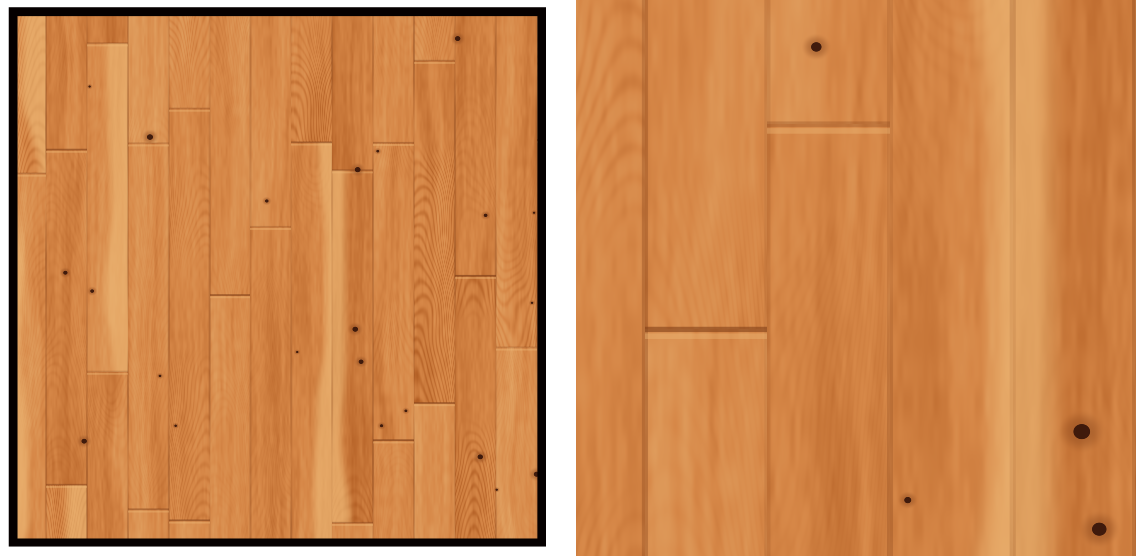
Left: the whole. Right: its middle third, enlarged.
A Shadertoy shader for this texture:

```glsl
#define PLANKS_ACROSS 12.72
#define FIRST_PLANK_CUT 0.30
#define PLANK_MIN 7.0
#define PLANK_MAX 11.5
#define SEAM_WIDTH 0.025
#define JOINT_WIDTH 0.022
#define PLANK_CONTRAST 0.55
#define FIGURE_DEPTH 0.55
#define KNOT_COUNT 22

const vec3 DARK_WOOD  = vec3(0.77, 0.45, 0.21);
const vec3 MID_WOOD   = vec3(0.84, 0.53, 0.28);
const vec3 LIGHT_WOOD = vec3(0.87, 0.60, 0.35);
const vec3 SAPWOOD    = vec3(0.93, 0.72, 0.46);
const vec3 SEAM_BROWN = vec3(0.52, 0.26, 0.10);
const vec3 KNOT_BROWN = vec3(0.20, 0.07, 0.03);
const vec3 FRAME      = vec3(0.02, 0.0, 0.0);

// Frame rectangles in canvas units
const vec2 OUTER_LO = vec2(0.0156, 0.0170), OUTER_HI = vec2(0.9750, 0.9870);
const vec2 INNER_LO = vec2(0.0313, 0.0315), INNER_HI = vec2(0.9596, 0.9710);

float hash(vec2 cell) {
    vec3 p = fract(cell.xyx * 0.1031);
    p += dot(p, p.yzx + 33.33);
    return fract((p.x + p.y) * p.z);
}

float noise(vec2 p) {
    vec2 c = floor(p), f = fract(p);
    f = f * f * (3.0 - 2.0 * f);
    return mix(mix(hash(c), hash(c + vec2(1, 0)), f.x),
               mix(hash(c + vec2(0, 1)), hash(c + vec2(1, 1)), f.x), f.y);
}

float boxMask(vec2 p, vec2 lo, vec2 hi, vec2 pixel) {
    vec2 inside = clamp(min(p - lo, hi - p) / pixel + 0.5, 0.0, 1.0);
    return inside.x * inside.y;
}

float lineMask(float dist, float halfWidth, float pixel) {
    return 1.0 - smoothstep(halfWidth - pixel * 0.5, halfWidth + pixel * 0.5, dist);
}

// Growth rings: arches when centred, slanted bands when the centre is off the plank
float ringFigure(vec2 q, vec2 id) {
    float dx = q.x - (hash(id + 11.0) - 0.5) * 1.5;
    float dir = hash(id + 17.0) < 0.5 ? -1.0 : 1.0;
    float wobble = noise(vec2(q.x * 2.0, q.y * 0.8) + id * 7.0);
    float rings = (q.y * dir + 5.0 * dx * dx) * 3.0 + 3.5 * wobble;
    float line = pow(0.5 + 0.5 * sin(6.2832 * rings), 2.0);
    float patchy = smoothstep(0.35, 0.75, noise(vec2(q.y * 0.4, id.x * 5.3 + id.y)));
    return (line - 0.3) * patchy * mix(0.15, 1.0, hash(id + 23.0));
}

// Brightness of the wood: 0 dark, 0.5 middle, 1 light
float woodTone(vec2 q, vec2 id) {
    vec2 s = id * vec2(37.0, 19.0);
    float bend = 0.5 * noise(vec2(q.x, q.y * 0.5) + s);
    float broad  = noise(vec2((q.x + bend) * 3.0, q.y * 0.16) + s) - 0.5;
    float streak = noise(vec2((q.x + bend * 0.3) * 13.0, q.y * 0.45) + s) - 0.5;
    float pores  = noise(vec2(q.x * 24.0, q.y * 4.0) + s) - 0.5;
    float tone = 0.5 + (hash(id + 5.0) - 0.5) * PLANK_CONTRAST;
    tone += broad * 0.65 + streak * 0.4 + pores * 0.3;
    return clamp(tone - FIGURE_DEPTH * ringFigure(q, id), -0.5, 1.3);
}

vec3 woodColor(float tone) {
    return tone < 0.5 ? mix(DARK_WOOD, MID_WOOD, tone * 2.0)
                      : mix(MID_WOOD, LIGHT_WOOD, tone * 2.0 - 1.0);
}

vec3 plankFloor(vec2 g, float pixel) {
    // Each column has its own plank length and offset
    float column = floor(g.x);
    float len = mix(PLANK_MIN, PLANK_MAX, hash(vec2(column, 3.0)));
    float along = g.y / len + hash(vec2(column, 8.0)) + 1.0;
    vec2 id = vec2(column, floor(along));
    vec2 q = vec2(fract(g.x) - 0.5, fract(along) * len);
    vec3 col = woodColor(woodTone(q, id));

    // Pale sapwood along one side of a few planks
    float side = hash(id + 31.0) < 0.5 ? -q.x : q.x;
    float sapEdge = side + 0.5 * noise(vec2(q.y * 0.5, id.x * 3.7)) - 0.2;
    float sap = step(0.84, hash(id + 41.0)) * smoothstep(0.0, 0.3, sapEdge);
    col = mix(col, SAPWOOD, sap * 0.65);

    // Long seams, faint and uneven
    float seam = lineMask(0.5 - abs(q.x), SEAM_WIDTH, pixel);
    col = mix(col, SEAM_BROWN, seam * 0.45 * noise(vec2(floor(g.x + 0.5) * 3.1, g.y * 0.6)));

    // End joints: a dark line with a thin light edge
    float joint = floor(along + 0.5);
    float gap = (along - joint) * len;
    float strength = mix(0.25, 0.75, hash(vec2(column, joint + 50.0)));
    col = mix(col, SAPWOOD, 0.4 * lineMask(abs(gap + 0.055), JOINT_WIDTH, pixel));
    col = mix(col, SEAM_BROWN, strength * lineMask(abs(gap), JOINT_WIDTH, pixel));

    // Scattered pin knots with a soft brown halo
    for (int i = 0; i < KNOT_COUNT; i++) {
        float k = float(i);
        vec2 centre = vec2(hash(vec2(k, 61.0)), hash(vec2(k, 73.0))) * PLANKS_ACROSS;
        centre.x += FIRST_PLANK_CUT;
        float radius = mix(0.025, 0.075, pow(hash(vec2(k, 87.0)), 2.0));
        float d = length((g - centre) * vec2(0.9, 1.0));
        col = mix(col, SEAM_BROWN, 0.4 * (1.0 - smoothstep(radius, radius * 3.0, d)));
        col = mix(col, KNOT_BROWN, 0.9 * lineMask(d, radius, pixel));
    }
    return col;
}

void mainImage(out vec4 fragColor, in vec2 fragCoord) {
    vec2 pixel = 1.0 / iResolution.xy;
    vec2 uv = fragCoord * pixel;
    vec2 g = (uv - INNER_LO) / (INNER_HI - INNER_LO) * PLANKS_ACROSS;
    g.x += FIRST_PLANK_CUT;
    vec3 wood = plankFloor(g, PLANKS_ACROSS * pixel.y / (INNER_HI.y - INNER_LO.y));
    vec3 col = mix(vec3(1.0), FRAME, boxMask(uv, OUTER_LO, OUTER_HI, pixel));
    col = mix(col, wood, boxMask(uv, INNER_LO, INNER_HI, pixel));
    fragColor = vec4(col, 1.0);
}
```
